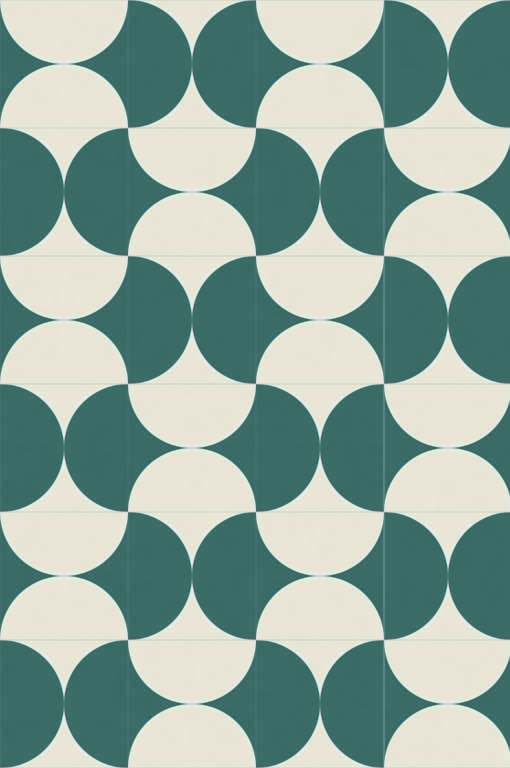
Give the GLSL for this pattern, as a Shadertoy shader.

```glsl
// Checkerboard of square tiles, six rows high: cream tiles carry green half discs
// left and right, green tiles carry cream half discs above and below.
// One signed distance colours both kinds; faint seams and mottling add wear.

float hash(vec2 p) {
    vec3 v = fract(vec3(p.xyx) * 0.1031);
    v += dot(v, v.yzx + 33.33);
    return fract((v.x + v.y) * v.z);
}

float valueNoise(vec2 p) {
    vec2 cell = floor(p), f = fract(p);
    f *= f * (3.0 - 2.0 * f);
    return mix(mix(hash(cell), hash(cell + vec2(1, 0)), f.x),
               mix(hash(cell + vec2(0, 1)), hash(cell + vec2(1, 1)), f.x), f.y);
}

// Distance to the two half discs centred on the left and right tile sides
float halfDiscs(vec2 q) {
    return length(vec2(min(q.x, 1.0 - q.x), q.y - 0.5)) - 0.5;
}

// Share of a pixel that is covered by a thin line
float lineCoverage(float dist, float halfWidth, float pixel) {
    float overlap = min(dist + 0.5 * pixel, halfWidth) - max(dist - 0.5 * pixel, -halfWidth);
    return clamp(overlap / pixel, 0.0, 1.0);
}

void mainImage(out vec4 fragColor, in vec2 fragCoord) {
    float pixel = 6.0 / iResolution.y;
    vec2 p = fragCoord * pixel;
    vec2 tile = floor(p), q = fract(p);

    // Positive in cream, negative in green
    bool creamTile = mod(tile.x + tile.y, 2.0) < 0.5;
    float creamDist = creamTile ? halfDiscs(q) : -halfDiscs(q.yx);

    // Cream cools slightly beside the curves
    vec3 cream = mix(vec3(0.88, 0.92, 0.87), vec3(0.918, 0.902, 0.842),
                     smoothstep(0.012, 0.03, creamDist));
    vec3 green = vec3(0.23, 0.42, 0.40);
    vec3 color = mix(green, cream, smoothstep(-0.75, 0.75, creamDist / pixel));

    // Hairline seams: even across the rows, one upright brighter than the rest
    vec2 seam = round(p), seamDist = abs(p - seam);
    float upright = abs(seam.x - 3.0) < 0.5 ? 0.4 : 0.12;
    upright *= 0.7 + 0.6 * hash(vec2(seam.x, tile.y) + 7.0);
    float level = 0.45 + 0.2 * hash(vec2(tile.x, seam.y) + 19.0);
    float wear = max(upright * lineCoverage(seamDist.x, 0.005, pixel),
                     level * lineCoverage(seamDist.y, 0.005, pixel));
    color = mix(color, vec3(0.69, 0.77, 0.73), wear);

    // Soft mottling of the surface
    color += 0.012 * (valueNoise(p * 14.0) - 0.5);
    fragColor = vec4(color, 1.0);
}
```
